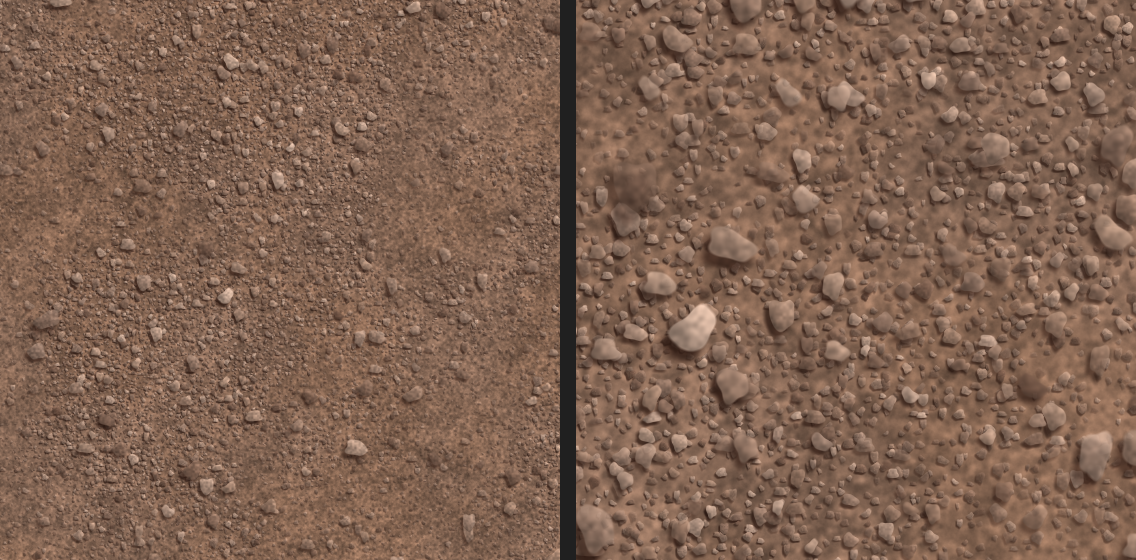
Left, the full canvas; right, a detail of the centre.
This texture is drawn by a Shadertoy shader. Its source:

```glsl
// Dry brown earth strewn with half-buried gravel and pebbles, lit from the upper right.
#define SOIL_COLOR vec3(0.510, 0.387, 0.310)
#define STONE_DARK vec3(0.405, 0.302, 0.248)
#define STONE_PALE vec3(0.745, 0.615, 0.525)
#define SHADOW_COLOR vec3(0.170, 0.095, 0.068)
#define LIGHT_DIR vec2(0.60, 0.80)
#define FINEST_CELLS 145.0
#define LAYER_RATIO 0.61
#define LAYERS 5
#define RELIEF 0.27
#define GRAIN 0.27
#define PATCH_SCALE 5.0

vec3 hash3(vec2 p) {
    vec3 q = fract(p.xyx * vec3(0.1031, 0.1030, 0.0973));
    q += dot(q, q.yxz + 33.33);
    return fract((q.xxy + q.yzz) * q.zyx);
}

float valueNoise(vec2 p) {
    vec2 cell = floor(p), f = fract(p);
    f = f * f * (3.0 - 2.0 * f);
    float bottom = mix(hash3(cell).x, hash3(cell + vec2(1, 0)).x, f.x);
    float top = mix(hash3(cell + vec2(0, 1)).x, hash3(cell + vec2(1, 1)).x, f.x);
    return mix(bottom, top, f.y);
}

float fbm(vec2 p) {
    float sum = 0.0, weight = 0.5;
    for (int i = 0; i < 4; i++) {
        sum += weight * valueNoise(p);
        p = mat2(1.6, 1.2, -1.2, 1.6) * p + 17.3;
        weight *= 0.5;
    }
    return sum / 0.9375;
}

// 0 on packed bare soil, 1 where loose gravel gathers
float gravelMask(vec2 uv) {
    return smoothstep(0.30, 0.60, fbm(uv * PATCH_SCALE + 31.0));
}

// Signed distance to a boxy, lumpy pebble
float pebble(vec2 d, float radius, float angle, float aspect) {
    float c = cos(angle), s = sin(angle);
    vec2 q = mat2(c, -s, s, c) * d / (radius * vec2(1.0, aspect));
    vec2 q2 = q * q;
    float rim = mix(length(q), sqrt(sqrt(dot(q2, q2))), 0.75);
    float turn = atan(q.y, q.x + 1e-5);
    float lump = 0.10 * sin(3.0 * turn + angle * 5.0) + 0.05 * sin(5.0 * turn + angle * 9.0);
    return (rim * (1.0 + lump) - 1.0) * radius * aspect;
}

// Scatters one size of stones, with their shadows, over the ground
vec3 addStones(vec3 ground, vec2 uv, float cells, float fill, float bigness, float seed) {
    vec2 p = uv * cells + seed * 7.31, id = floor(p);
    float soft = max(0.025, 0.7 * cells / iResolution.y);
    float shadow = 0.0, cover = 0.0;
    vec3 stone = ground;
    for (int j = -1; j <= 1; j++)
    for (int i = -1; i <= 1; i++) {
        vec2 cell = id + vec2(i, j);
        vec3 place = hash3(cell + seed * 91.0);
        if (place.z > fill * 1.2) continue;
        vec2 center = cell + 0.5 + 0.75 * (place.xy - 0.5);
        float gravel = gravelMask((center - seed * 7.31) / cells);
        if (place.z > fill * mix(0.35, 1.2, gravel)) continue;

        vec3 form = hash3(cell + seed * 91.0 + 457.0);
        vec3 look = hash3(cell + seed * 91.0 + 811.0);
        vec2 d = p - center;
        float radius = mix(0.23, 0.50, form.x * form.x);
        float angle = form.y * 6.2832, aspect = mix(0.55, 0.92, form.z);
        float exposed = mix(0.3, 1.0, sqrt(look.z)) * mix(0.55, 1.0, gravel);
        exposed = mix(exposed, 1.0, bigness * 0.5);

        float bodyDist = pebble(d, radius, angle, aspect);
        float shadowDist = pebble(d + LIGHT_DIR * radius * 0.52, radius, angle, aspect);
        float mask = exposed * (1.0 - smoothstep(-soft, soft, bodyDist));
        float blur = max(0.09, soft);
        shadow = max(shadow, exposed * (1.0 - smoothstep(-blur, blur, shadowDist)));

        // Sunlit flank, dark underside and a mottled face
        float tone = mix(0.5 * (look.x + look.y), 1.0, 0.45 * bigness * look.x);
        float lit = clamp(dot(d, LIGHT_DIR) / radius, -1.0, 1.0);
        float mottle = valueNoise(d * 9.0 + cell * 3.7) - 0.5;
        vec3 face = mix(STONE_DARK, STONE_PALE, tone);
        face *= 1.0 + RELIEF * lit + 0.20 * mottle;
        face *= mix(vec3(1.0), vec3(0.97, 1.0, 1.04), look.y);
        stone = mix(stone, face, mask / max(max(mask, cover), 0.001));
        cover = max(cover, mask);
    }
    return mix(mix(ground, SHADOW_COLOR, 0.80 * shadow), stone, cover);
}

void mainImage(out vec4 fragColor, in vec2 fragCoord) {
    vec2 uv = fragCoord / iResolution.y;

    // Packed soil: broad tints, small clods and fine grit
    float broad = fbm(uv * 8.0 + 5.0) - 0.5;
    float clods = fbm(uv * 36.0 + 11.0) - 0.5;
    float grit = fbm(uv * 165.0 + 23.0) - 0.5;
    vec3 color = SOIL_COLOR * (1.0 + 0.28 * broad + 0.34 * clods + 2.0 * GRAIN * grit);
    color *= mix(vec3(1.0), vec3(0.99, 1.01, 1.04), smoothstep(0.4, 0.65, fbm(uv * 5.0 + 71.0)));

    // Gravel from the finest chips up to the few large stones
    float cells = FINEST_CELLS;
    for (int i = 0; i < LAYERS; i++) {
        float bigness = float(i) / float(LAYERS - 1);
        float fill = mix(0.70, 0.075, pow(bigness, 0.60));
        color = addStones(color, uv, cells, fill, bigness, float(i) + 1.0);
        cells *= LAYER_RATIO;
    }

    // Dust ties stones and soil together
    color *= 1.0 + GRAIN * (valueNoise(uv * 260.0) - 0.5);
    fragColor = vec4(clamp(color * 1.03, 0.0, 1.0), 1.0);
}
```
